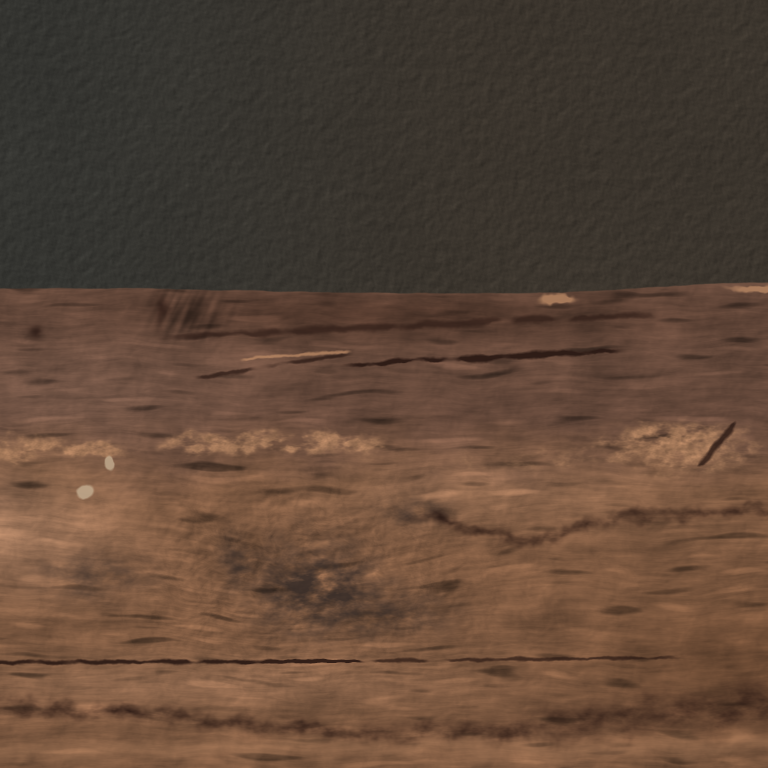
A Shadertoy shader for this texture:

```glsl
// A weathered timber slab with a live top edge in front of a dark plaster wall.
// Gradient noise gives stretched grain and rough plaster; soft blobs, broken
// strokes and curved bands add knots, pale chips and cracks.

vec2 gradientAt(vec2 cell) {
    vec3 h = fract(cell.xyx * vec3(0.1031, 0.103, 0.0973));
    h += dot(h, h.yzx + 33.33);
    return fract((h.xx + h.yz) * h.zy) * 2.0 - 1.0;
}

float noise(vec2 p) {
    vec2 i = floor(p), f = fract(p), e = vec2(1, 0);
    vec2 u = f * f * (3.0 - 2.0 * f);
    float low = mix(dot(gradientAt(i), f), dot(gradientAt(i + e), f - e), u.x);
    float high = mix(dot(gradientAt(i + e.yx), f - e.yx), dot(gradientAt(i + 1.0), f - 1.0), u.x);
    return mix(low, high, u.y);
}

float fbm(vec2 p) {
    float sum = 0.0, amp = 0.6;
    for (int i = 0; i < 4; i++) {
        sum += amp * noise(p);
        p = mat2(1.9, 0.35, -0.35, 1.9) * p + 7.3;
        amp *= 0.55;
    }
    return sum;
}

// Shading of a rough surface lit from the upper left
float relief(vec2 p) {
    return fbm(p) - fbm(p + vec2(-0.2, 0.2));
}

vec2 warp(vec2 p, float scale, float amount) {
    return p + amount * vec2(fbm(p * scale), fbm(p * scale + 19.0));
}

// Soft ellipse: centre in xy, radii in zw
float blob(vec2 p, vec4 e) {
    vec2 q = (p - e.xy) / e.zw;
    return exp(-dot(q, q));
}

// Ragged line from ends.xy to ends.zw, thinner towards both ends
float stroke(vec2 p, vec4 ends, float width, float soft) {
    vec2 a = ends.xy, d = ends.zw - a;
    float t = clamp(dot(p - a, d) / dot(d, d), 0.0, 1.0);
    float taper = 4.0 * t * (1.0 - t);
    float ragged = clamp(0.75 + 1.6 * noise(p * vec2(28, 60)), 0.0, 1.4);
    float w = width * sqrt(taper) * ragged;
    float fade = smoothstep(0.0, 0.3, taper) * smoothstep(0.1, 0.6, ragged);
    return fade * (1.0 - smoothstep(w * 0.3, w + soft, length(p - a - d * t)));
}

// Soft horizontal band at height y, from x0 to x1
float band(vec2 p, float y, float width, float x0, float x1) {
    float q = (p.y - y) / width;
    return exp(-q * q) * smoothstep(x0, x0 + 0.05, p.x) * (1.0 - smoothstep(x1 - 0.08, x1, p.x));
}

vec3 plaster(vec2 p) {
    vec3 col = mix(vec3(0.205, 0.205, 0.19), vec3(0.23, 0.205, 0.175), smoothstep(0.0, 0.7, p.x));
    return col * (1.0 + 0.38 * relief(p * 75.0) + 0.08 * fbm(p * 7.0));
}

vec3 woodGrain(vec2 p) {
    // Dull upper face, warm lower face
    float face = smoothstep(0.34, 0.47, p.y + 0.08 * fbm(p * vec2(7, 16)));
    vec3 col = mix(vec3(0.485, 0.345, 0.25), vec3(0.395, 0.285, 0.23), face);
    float light = 0.13 * blob(p, vec4(0, 0.31, 0.16, 0.08)) + 0.06 * blob(p, vec4(0.1, 0.49, 0.2, 0.08));
    light += 0.06 * blob(p, vec4(0.65, 0.36, 0.25, 0.05)) + 0.06 * blob(p, vec4(0.25, 0.11, 0.35, 0.035));
    light -= 0.07 * blob(p, vec4(0.5, 0.59, 0.35, 0.035)) + 0.06 * blob(p, vec4(1, 0.13, 0.25, 0.1));
    col += light * vec3(1, 0.85, 0.75);

    // Grain bends around the knot and breaks into sparse streaks
    float knot = blob(p, vec4(0.4, 0.25, 0.2, 0.1));
    vec2 g = p + vec2(0, 0.035 * knot + 0.025 * fbm(p * vec2(4, 6)));
    float grain = 0.22 * fbm(g * vec2(5, 65)) + 0.2 * fbm(g * vec2(20, 170));
    grain += 0.38 * fbm(p * vec2(11, 18)) + (0.15 + 0.45 * knot) * relief(warp(p, 15.0, 0.02) * vec2(45, 65));
    float streak = noise(g * vec2(13, 85));
    grain += 0.2 * smoothstep(0.2, 0.5, streak) - 0.36 * smoothstep(0.2, 0.5, -streak);
    return col * (1.0 + grain);
}

vec3 timber(vec2 p, float px) {
    vec3 col = woodGrain(p), dark = vec3(0.16, 0.095, 0.075), pale = vec3(0.72, 0.53, 0.39);
    float rough = fbm(p * vec2(32, 60));
    vec2 q = warp(p, 35.0, 0.006), w = warp(p, 22.0, 0.03);

    // Knots and smoky stains
    float stain = blob(w, vec4(0.41, 0.235, 0.075, 0.055)) + 0.5 * blob(w, vec4(0.52, 0.2, 0.07, 0.03));
    stain += 0.5 * blob(w, vec4(0.12, 0.25, 0.07, 0.028)) + 0.5 * blob(w, vec4(0.31, 0.27, 0.025, 0.03));
    stain += 0.6 * blob(w, vec4(0.54, 0.335, 0.04, 0.018));
    col = mix(col, vec3(0.21, 0.17, 0.155), clamp(stain * (0.65 + 2.2 * rough), 0.0, 0.85));

    // Curved growth lines
    float sweep = 0.332 - 0.037 * blob(p, vec4(0.68, p.y, 0.09, 1));
    col = mix(col, dark, (0.5 + rough) * band(w, sweep, 0.007, 0.52, 1.1));
    float width = mix(0.009, 0.022, smoothstep(0.4, 0.9, p.x));
    col = mix(col, dark, (0.45 + rough) * band(w, 0.063 + 0.018 * cos(p.x * 6.0), width, -0.1, 1.2));
    col = mix(col, pale, 0.25 * band(w, 0.02 + 0.01 * p.x, 0.012, -0.1, 1.2));

    // Pale torn fibres along the bevel
    float chips = 1.1 * band(w, 0.413 + 0.03 * p.x, 0.014, -0.1, 0.53);
    chips *= 1.0 - 0.7 * blob(p, vec4(0.19, 0.42, 0.04, 1));
    chips += 0.4 * band(w, 0.402, 0.02, 0.4, 0.8) + 1.1 * blob(w, vec4(0.88, 0.418, 0.11, 0.036));
    chips *= 0.8 + 2.0 * rough;
    col = mix(col, pale * (0.92 + 0.5 * relief(p * vec2(45, 70))), 0.85 * smoothstep(0.2, 0.95, chips));

    // Hollow with slanted fibres and a small pit
    float fibre = noise(vec2(p.x * 100.0 - p.y * 50.0, p.y * 16.0));
    col *= 1.0 + blob(w, vec4(0.24, 0.593, 0.04, 0.028)) * (1.3 * fibre - 0.15);
    float pit = blob(w, vec4(0.21, 0.592, 0.008, 0.02)) + blob(q, vec4(0.046, 0.568, 0.008, 0.007));
    col = mix(col, dark, 0.75 * pit);

    // Cracks, gouge, sliver and flecks
    float fine = 0.0015 + px * 0.5;
    float crack = stroke(q, vec4(0.44, 0.524, 0.82, 0.544), 0.005, fine);
    crack += 0.6 * stroke(q, vec4(0.2, 0.56, 0.88, 0.592), 0.004, 0.004);
    crack += 0.7 * stroke(q, vec4(0.25, 0.507, 0.46, 0.54), 0.003, fine);
    crack += 0.8 * stroke(q, vec4(0.905, 0.385, 0.96, 0.452), 0.004, fine);
    crack += 0.9 * stroke(q, vec4(-0.2, 0.137, 0.5, 0.139), 0.003, fine);
    crack += 0.7 * stroke(q, vec4(0.3, 0.137, 0.9, 0.144), 0.002, fine);
    col = mix(col, dark, clamp(crack, 0.0, 0.92));
    col = mix(col, pale, 0.8 * stroke(q, vec4(0.31, 0.532, 0.46, 0.543), 0.002, fine));
    float fleck = blob(q, vec4(0.11, 0.36, 0.013, 0.01)) + blob(q, vec4(0.142, 0.397, 0.007, 0.01));
    col = mix(col, vec3(0.75, 0.66, 0.55), 0.85 * smoothstep(0.3, 0.6, fleck));
    float rim = blob(w, vec4(0.725, 0.61, 0.024, 0.008)) + blob(w, vec4(1, 0.626, 0.05, 0.006));
    return mix(col, pale, 0.8 * smoothstep(0.2, 0.7, rim));
}

void mainImage(out vec4 fragColor, in vec2 fragCoord) {
    vec2 p = fragCoord / iResolution.xy;
    float px = 1.0 / iResolution.y;
    float edge = 0.625 - 0.007 * blob(p, vec4(0.57, p.y, 0.28, 1)) + 0.008 * smoothstep(0.75, 1.0, p.x);
    edge += 0.003 * fbm(vec2(p.x * 25.0, 2.5));
    fragColor = vec4(mix(timber(p, px), plaster(p), smoothstep(-px, px, p.y - edge)), 1);
}
```
